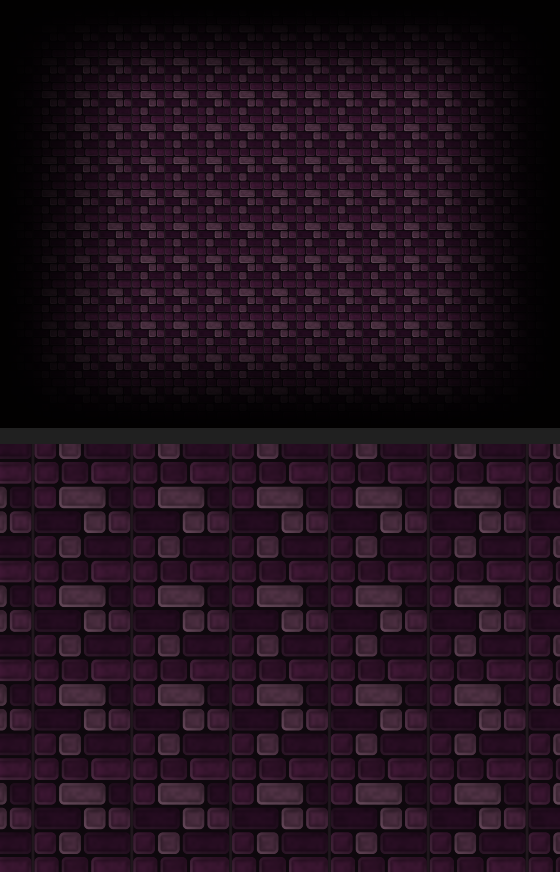
Top: the whole. Bottom: its middle third, enlarged.
Reproduce this pattern procedurally as a WebGL 1 fragment shader.

```glsl
precision highp float;
uniform vec2 u_resolution;

float hash(vec2 p) {
    vec3 q = fract(vec3(p.xyx) * 0.1031);
    q += dot(q, q.yzx + 33.33);
    return fract((q.x + q.y) * q.z);
}

// Value noise that wraps after the given number of cells
float wrapNoise(vec2 p, float period) {
    vec2 cell = floor(p);
    vec2 f = fract(p);
    f = f * f * (3.0 - 2.0 * f);
    vec2 a = mod(cell, period);
    vec2 b = mod(cell + 1.0, period);
    return mix(mix(hash(a), hash(vec2(b.x, a.y)), f.x),
               mix(hash(vec2(a.x, b.y)), hash(b), f.x), f.y);
}

float roundedBox(vec2 p, vec2 halfSize, float radius) {
    vec2 q = abs(p) - halfSize + radius;
    return length(max(q, 0.0)) + min(max(q.x, q.y), 0.0) - radius;
}

// Dark plum through purple to dusty mauve
vec3 brickColor(float tone) {
    vec3 c = mix(vec3(0.125, 0.04, 0.11), vec3(0.215, 0.08, 0.18), smoothstep(0.0, 0.5, tone));
    return mix(c, vec3(0.28, 0.175, 0.24), smoothstep(0.45, 1.0, tone));
}

void main() {
    vec2 uv = gl_FragCoord.xy / u_resolution;

    // 17 by 13 repeats, each four units wide and four rows high
    vec2 p = fract(vec2(uv.x, 1.0 - uv.y) * vec2(17.0, 13.0)) * 4.0;
    float pixel = 52.0 / u_resolution.y;
    float row = floor(p.y);

    // Two inner joints and three tones for each row
    vec2 joints = vec2(2.0, 3.0);
    vec3 tones = vec3(0.06, 0.9, 0.68);
    if (row > 2.5) {
        joints = vec2(1.0, 3.0);
        tones = vec3(0.4, 1.0, 0.1);
    } else if (row > 1.5) {
        joints = vec2(1.1, 2.3);
        tones = vec3(0.42, 0.32, 0.5);
    } else if (row > 0.5) {
        joints = vec2(1.0, 2.0);
        tones = vec3(0.4, 0.85, 0.14);
    }

    // Brick under this point
    vec2 span = vec2(0.0, joints.x);
    float tone = tones.x;
    if (p.x > joints.y) {
        span = vec2(joints.y, 4.0);
        tone = tones.z;
    } else if (p.x > joints.x) {
        span = joints;
        tone = tones.y;
    }
    vec2 local = p - vec2(0.5 * (span.x + span.y), row + 0.5);
    vec2 halfSize = vec2(0.5 * (span.y - span.x), 0.5) - 0.06;
    float d = roundedBox(local, halfSize, 0.2);

    // Mottled face, shaded toward its rim
    float grain = 0.65 * wrapNoise(p * 2.0, 8.0) + 0.35 * wrapNoise(p * 6.0, 24.0);
    vec3 face = brickColor(tone) * (0.78 + 0.44 * grain);
    face *= mix(1.0, 0.78, smoothstep(-0.3, -0.08, d));

    // Thin worn highlight, strongest at the lower left
    float rim = 1.0 - smoothstep(0.02, 0.05 + pixel, abs(d + 0.05));
    float facing = clamp(0.5 + 0.35 * (local.y / halfSize.y - local.x / halfSize.x), 0.0, 1.0);
    face += vec3(0.15, 0.13, 0.14) * rim * facing * (0.25 + 0.75 * tone);

    // Mortar with a faint upright seam between repeats
    vec3 mortar = vec3(0.055, 0.03, 0.05);
    float seam = 1.0 - smoothstep(0.02, 0.05 + pixel, min(p.x, 4.0 - p.x));
    mortar += vec3(0.07, 0.06, 0.065) * seam;
    vec3 color = mix(face, mortar, smoothstep(-0.5 * pixel, 0.5 * pixel, d));

    // Fade to near black on all four sides
    vec2 margin = min(uv, 1.0 - uv);
    vec2 fade = smoothstep(vec2(0.0), vec2(0.28, 0.26), margin);
    color = mix(vec3(0.006, 0.002, 0.005), color, fade.x * fade.y);

    gl_FragColor = vec4(color, 1.0);
}
```
